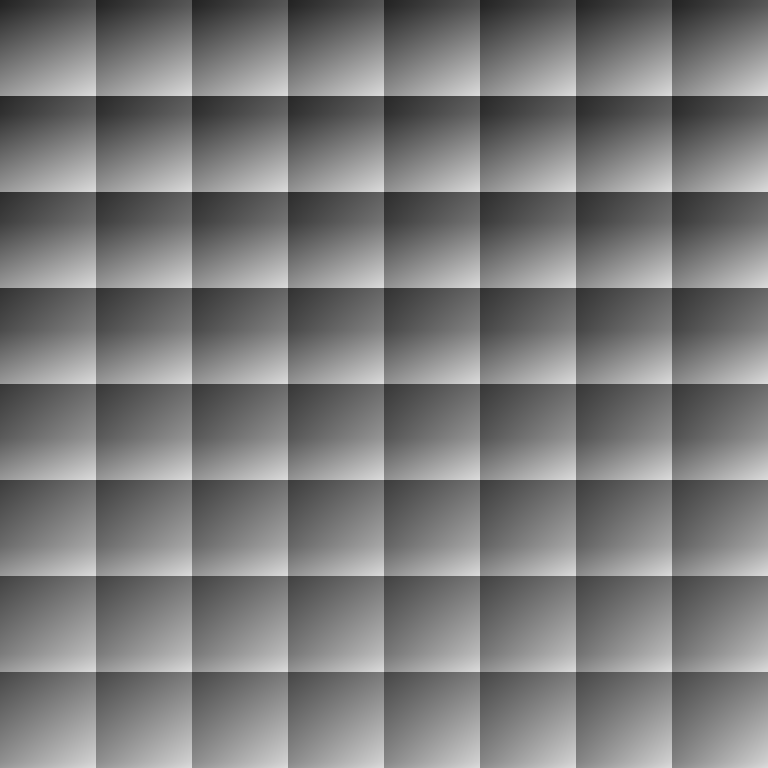
A three.js fragment shader for this pattern:

```glsl
// An 8 by 8 grid of grey tiles, each shaded from dark at upper left to pale at
// lower right. Corner tones are blended across a tile, and a shallow horizontal
// crease sinks lower in each row while the upper corners slowly lighten.
#define TILES 8.0
#define DARKEST 0.125
#define TOP_LIFT 0.16
#define TOP_RIGHT_RISE 0.20
#define BOTTOM_LEFT 0.60
#define BOTTOM_LEFT_DROP 0.07
#define PALEST 0.86
#define CREASE_DEPTH 0.08
#define EDGE_SOFTNESS 0.0005

varying vec2 vUv;

// Tent that is 0 at both ends of the tile and 1 at the crease.
float creaseProfile(float depth, float crease) {
  return min(depth / crease, (1.0 - depth) / (1.0 - crease));
}

// Grey level at a point whose y runs downward from the top edge.
float tileTone(vec2 point) {
  vec2 cell = floor(point * TILES);
  vec2 local = fract(point * TILES);
  vec2 progress = (cell + 0.5) / TILES;

  // Corner tones drift with the row and the column.
  float topLeft = DARKEST + TOP_LIFT * progress.y;
  float topRight = topLeft + TOP_RIGHT_RISE;
  float bottomLeft = BOTTOM_LEFT - BOTTOM_LEFT_DROP * progress.x;
  float top = mix(topLeft, topRight, local.x);
  float bottom = mix(bottomLeft, PALEST, local.x);

  // The crease is deepest in the middle rows.
  float sag = CREASE_DEPTH * 4.0 * progress.y * (1.0 - progress.y);
  return mix(top, bottom, local.y) - sag * creaseProfile(local.y, progress.y);
}

void main() {
  vec2 point = vec2(vUv.x, 1.0 - vUv.y);

  // Four samples soften the tile borders.
  float tone = 0.0;
  for (int i = 0; i < 4; i++) {
    float index = float(i);
    vec2 corner = vec2(mod(index, 2.0), floor(index / 2.0)) - 0.5;
    tone += tileTone(clamp(point + corner * 2.0 * EDGE_SOFTNESS, 0.0, 0.9999));
  }
  gl_FragColor = vec4(vec3(tone * 0.25), 1.0);
}
```
